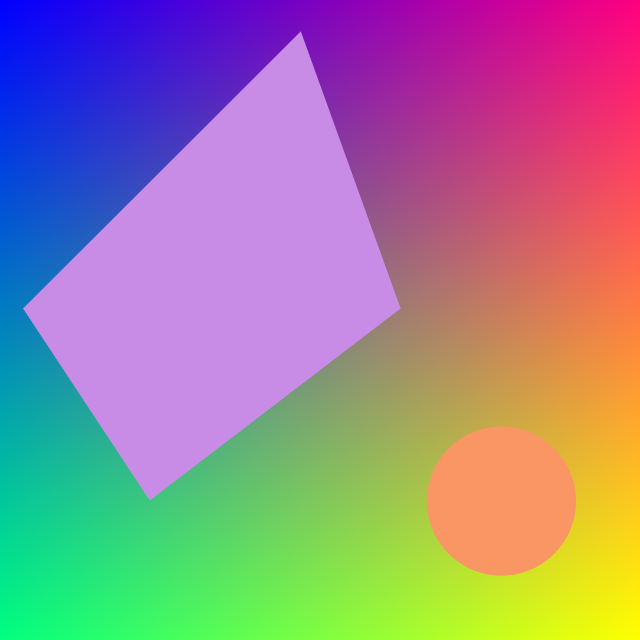
Reproduce this background procedurally as a WebGL 2 fragment shader.

```glsl
#version 300 es
precision highp float;
// A four-corner colour gradient behind a flat lilac kite and an orange disc.

uniform vec2 u_resolution;
out vec4 fragColor;

// Gradient corners
const vec3 TOP_LEFT = vec3(0.0, 0.0, 1.0);
const vec3 TOP_RIGHT = vec3(1.0, 0.0, 0.5);
const vec3 BOTTOM_LEFT = vec3(0.0, 1.0, 0.5);
const vec3 BOTTOM_RIGHT = vec3(1.0, 1.0, 0.0);

// Kite, corners in clockwise order
const vec3 KITE_COLOR = vec3(0.784, 0.549, 0.902);
const vec2 KITE[4] = vec2[4](
    vec2(0.470, 0.951), vec2(0.626, 0.518),
    vec2(0.234, 0.218), vec2(0.036, 0.518));

// Disc
const vec3 DISC_COLOR = vec3(0.980, 0.588, 0.392);
const vec2 DISC_CENTER = vec2(0.7835, 0.2170);
const float DISC_RADIUS = 0.1165;

vec3 cornerGradient(vec2 p) {
    vec3 bottom = mix(BOTTOM_LEFT, BOTTOM_RIGHT, p.x);
    vec3 top = mix(TOP_LEFT, TOP_RIGHT, p.x);
    return mix(bottom, top, p.y);
}

// Largest signed distance to the four edge lines, negative inside
float kiteDistance(vec2 p) {
    float d = -1.0;
    for (int i = 0; i < 4; i++) {
        vec2 edge = KITE[(i + 1) % 4] - KITE[i];
        vec2 outward = normalize(vec2(-edge.y, edge.x));
        d = max(d, dot(p - KITE[i], outward));
    }
    return d;
}

float discDistance(vec2 p) {
    return length(p - DISC_CENTER) - DISC_RADIUS;
}

// Coverage of a shape, smoothed over one pixel
float coverage(float d, float pixel) {
    return clamp(0.5 - d / pixel, 0.0, 1.0);
}

void main() {
    vec2 p = gl_FragCoord.xy / u_resolution;
    float pixel = 1.0 / min(u_resolution.x, u_resolution.y);

    vec3 color = cornerGradient(p);
    color = mix(color, KITE_COLOR, coverage(kiteDistance(p), pixel));
    color = mix(color, DISC_COLOR, coverage(discDistance(p), pixel));
    fragColor = vec4(color, 1.0);
}
```
